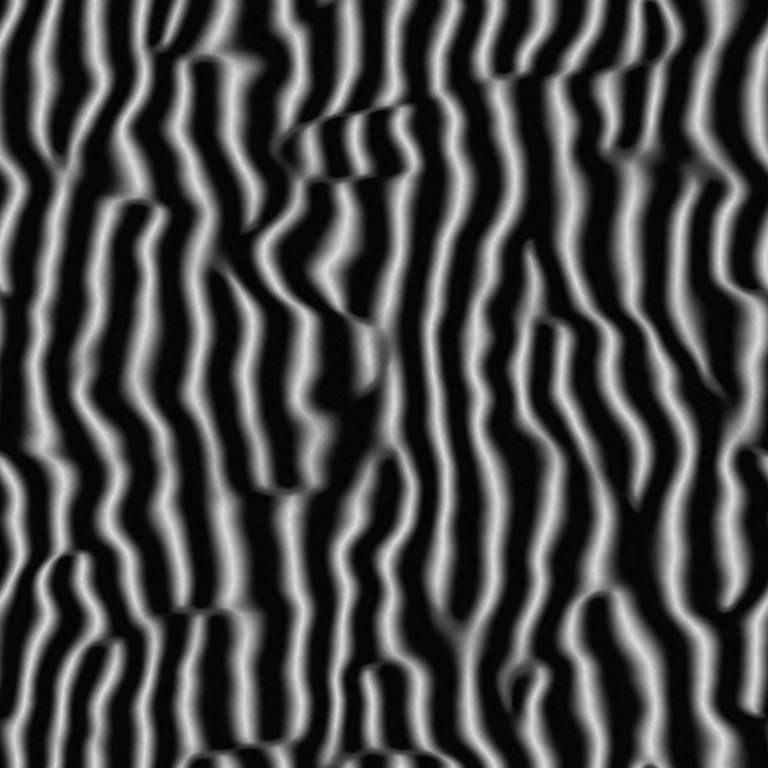
A Shadertoy shader for this pattern:

```glsl
// Soft pale ridges running upright on black, wavering and joining like wind-blown ripples.

const float TAU = 6.2831853;

float hash(vec2 p) {
    return fract(sin(dot(p, vec2(127.1, 311.7))) * 43758.5453);
}

// Value noise that wraps after the given whole number of cells
float wrapNoise(vec2 uv, vec2 cells) {
    vec2 p = uv * cells;
    vec2 i = floor(p);
    vec2 f = fract(p);
    f = f * f * (3.0 - 2.0 * f);
    vec2 a = mod(i, cells);
    vec2 b = mod(i + 1.0, cells);
    return mix(mix(hash(a), hash(vec2(b.x, a.y)), f.x),
               mix(hash(vec2(a.x, b.y)), hash(b), f.x), f.y);
}

// Sum of near-upright waves with whole frequencies; its zeros are the forks
vec2 waveField(vec2 uv) {
    vec2 sum = vec2(0.0);
    for (int n = 0; n < 32; n++) {
        float id = float(n);
        // Tilts are spread evenly to both sides, spacings at random
        vec2 spread = vec2(hash(vec2(id, 1.3)), (id + 0.5) / 32.0) - 0.5;
        vec2 freq = floor(vec2(14.6, 1.0) + spread * vec2(5.6, 12.0));
        float angle = TAU * (dot(freq, uv) + hash(vec2(id, 4.1)));
        sum += vec2(cos(angle), sin(angle));
    }
    return sum / sqrt(32.0);
}

void mainImage(out vec4 fragColor, in vec2 fragCoord) {
    vec2 uv = fragCoord / iResolution.xy;

    // Sideways wobble bends the ridges into zigzags
    vec2 bent = uv;
    bent.x += 0.046 * (wrapNoise(uv, vec2(8.0, 12.0)) - 0.5);
    bent.x += 0.014 * (wrapNoise(uv, vec2(17.0, 25.0)) - 0.5);

    // Distance from the crest: 0 on the ridge, 1 mid-valley
    vec2 wave = waveField(bent);
    float strength = length(wave);
    float crestDist = abs(atan(wave.y, wave.x + 1e-6)) * 2.0 / TAU;

    // Weak spots turn into small grey bridges that tie neighbouring ridges together
    crestDist = mix(0.4, crestDist, smoothstep(0.0, 0.24, strength));

    // Rounded ridge, a little dimmer where it thins
    float ridge = 1.0 - smoothstep(-0.12, 0.76, crestDist);
    ridge *= mix(0.7, 1.0, smoothstep(0.0, 0.7, strength));

    // Faint grain
    float grain = wrapNoise(uv, vec2(190.0)) - 0.5;
    float grey = 0.025 + 0.86 * ridge + grain * (0.02 + 0.03 * ridge);
    fragColor = vec4(vec3(clamp(grey, 0.0, 1.0)), 1.0);
}
```
